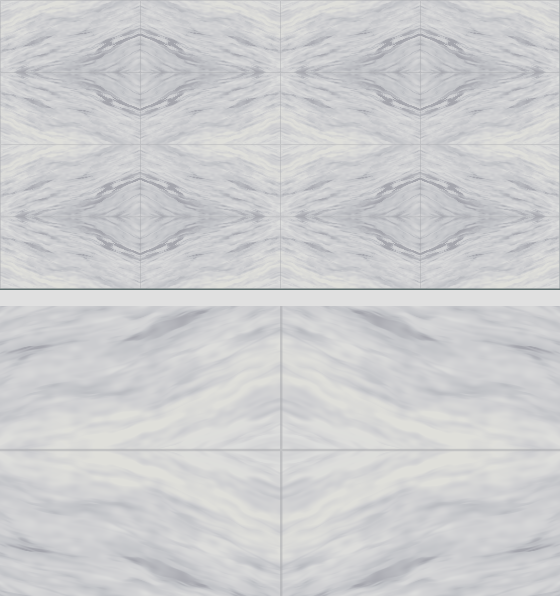
Top: the whole. Bottom: its middle third, enlarged.
A WebGL 2 fragment shader for this texture:

```glsl
#version 300 es
precision highp float;

uniform vec2 u_resolution;
out vec4 fragColor;

// Layout: each repeat is four mirrored slabs
const vec2 SLABS = vec2(4.0, 4.0);
const float SLAB_HEIGHT = 0.52;      // relative to slab width
const float FLOOR_STRIP = 0.005;     // share of canvas height
const float SIDE_STRIP = 0.0013;     // share of canvas width
const float JOINT_WIDTH = 0.0058;    // in slab widths
const float JOINT_OPACITY = 0.5;

// Grain and veins, in slab widths
const float GRAIN_SLOPE = 0.31;
const float CROSS_SLOPE = 0.52;
const float GRAIN_WARP = 0.065;
const float RAGGED_WARP = 0.007;
const float FIBRE_CONTRAST = 2.6;
const float FINE_CONTRAST = 1.5;
const float SPECK_CONTRAST = 0.8;
const float HAIR_CONTRAST = 0.75;
const float CLOUD_CONTRAST = 1.7;
const float STREAK_CONTRAST = 0.4;
const float VEIN_STRENGTH = 2.3;
const float KNOT_STRENGTH = 1.4;

// Stone tones from dark to light
const vec3 VEIN = vec3(0.69, 0.694, 0.718);
const vec3 GREY = vec3(0.76, 0.767, 0.783);
const vec3 STONE = vec3(0.81, 0.812, 0.822);
const vec3 PALE = vec3(0.854, 0.856, 0.856);
const vec3 CREAM = vec3(0.864, 0.864, 0.85);
const vec3 JOINT = vec3(0.65, 0.655, 0.67);
const vec3 STRIP = vec3(0.37, 0.43, 0.43);
const vec3 SIDE = vec3(0.66, 0.68, 0.69);

// Dark knots: position in the slab and size
const vec3 KNOTS[6] = vec3[6](
    vec3(0.00, 0.275, 0.045), vec3(0.85, 0.00, 0.040),
    vec3(0.37, 0.285, 0.055), vec3(0.26, 0.190, 0.060),
    vec3(0.13, 0.225, 0.060), vec3(0.95, 0.50, 0.040));

float hash(vec2 p) {
    vec3 q = fract(vec3(p.xyx) * 0.1031);
    q += dot(q, q.yzx + 33.33);
    return fract((q.x + q.y) * q.z);
}

float noise(vec2 p) {
    vec2 i = floor(p), f = fract(p);
    f = f * f * (3.0 - 2.0 * f);
    float low = mix(hash(i), hash(i + vec2(1, 0)), f.x);
    float high = mix(hash(i + vec2(0, 1)), hash(i + vec2(1, 1)), f.x);
    return mix(low, high, f.y);
}

float fbm(vec2 p) {
    float sum = 0.0, weight = 0.46;
    for (int i = 0; i < 4; i++) {
        sum += weight * noise(p);
        p = p * 1.9 + vec2(17.3, 9.1);
        weight *= 0.6;
    }
    return sum;
}

float band(float x, float centre, float width) {
    float d = (x - centre) / width;
    return exp(-d * d);
}

// Thin broken lines along the crests of stretched noise
float hairs(vec2 p) {
    float crest = 1.0 - abs(2.0 * noise(p) - 1.0);
    return smoothstep(0.6, 1.0, crest) * smoothstep(0.4, 0.7, noise(p * vec2(1.3, 0.3) + 41.0));
}

// Share of a pixel covered by a line at distance d
float lineCover(float d, float width, float pixel) {
    float h = 0.5 * width, r = 0.5 * pixel;
    return clamp((min(d + r, h) - max(d - r, -h)) / pixel, 0.0, 1.0);
}

vec3 marble(vec2 p) {
    // Coordinates along and across the slanted grain
    float warp = GRAIN_WARP * (noise(p * vec2(3.0, 5.0) + 4.0) - 0.5)
               + RAGGED_WARP * (noise(p * vec2(24.0, 30.0)) - 0.5);
    float across = p.y + GRAIN_SLOPE * p.x + warp;
    vec2 grain = vec2(p.x - GRAIN_SLOPE * p.y, across);
    vec2 crossGrain = vec2(p.x - CROSS_SLOPE * p.y, p.y + CROSS_SLOPE * p.x + warp);

    float fibre = fbm(grain * vec2(3.0, 20.0) + 31.0) - 0.5;
    float fine = noise(grain * vec2(12.0, 72.0) + 7.0) - 0.5;
    float speck = noise(grain * vec2(40.0, 64.0) + 3.0) - 0.5;
    float hair = hairs(grain * vec2(4.0, 40.0)) + hairs(crossGrain * vec2(5.0, 34.0) + 19.0);
    float cloud = fbm(grain * vec2(3.0, 7.0) + 53.0) - 0.5;
    float streak = smoothstep(0.44, 0.62, fbm(grain * vec2(6.0, 40.0) + 12.0));

    // Broad zones from the diamond core to the outer corner
    float core = 1.0 - smoothstep(0.16, 0.36, across);
    float pale = band(across, 0.37, 0.05) * (1.0 - smoothstep(0.1, 0.5, p.x));
    float cream = band(across, 0.64, 0.11) * smoothstep(0.15, 0.6, p.x);
    float veins = band(across, 0.265, 0.045) + 0.5 * band(across, 0.43, 0.05)
                + 0.3 * band(across, 0.53, 0.03);

    float tone = 2.45 + FIBRE_CONTRAST * fibre + FINE_CONTRAST * fine * (0.4 + streak)
               + SPECK_CONTRAST * speck + CLOUD_CONTRAST * cloud
               - (STREAK_CONTRAST * streak + HAIR_CONTRAST * hair) * (1.0 - 0.6 * cream)
               - 0.6 * core + 0.55 * pale + 0.65 * cream;
    tone -= VEIN_STRENGTH * veins * streak * (0.5 + cloud);
    for (int i = 0; i < 6; i++) {
        vec2 d = (p - KNOTS[i].xy) / KNOTS[i].z;
        d.y += GRAIN_SLOPE * d.x;
        d *= vec2(0.7, 1.6);
        tone -= KNOT_STRENGTH * exp(-dot(d, d)) * (0.15 + streak);
    }

    vec3 color = mix(VEIN, GREY, clamp(tone, -0.6, 1.0));
    color = mix(color, STONE, clamp(tone - 1.0, 0.0, 1.0));
    return mix(color, mix(PALE, CREAM, cream), clamp(tone - 2.0, 0.0, 1.2));
}

void main() {
    vec2 uv = gl_FragCoord.xy / u_resolution;
    vec2 cell = vec2(uv.x, (1.0 - uv.y) / (1.0 - FLOOR_STRIP)) * SLABS;
    vec2 fold = abs(mod(cell, 2.0) - 1.0);
    vec3 color = marble(fold * vec2(1.0, SLAB_HEIGHT));

    // Thin joints that start at every slab edge
    vec2 edge = (fract(cell + 0.5) - 0.5) * vec2(1.0, SLAB_HEIGHT) - 0.5 * JOINT_WIDTH;
    float pixel = SLABS.x / u_resolution.x;
    float joint = max(lineCover(edge.x, JOINT_WIDTH, pixel), lineCover(edge.y, JOINT_WIDTH, pixel));
    color = mix(color, JOINT, joint * JOINT_OPACITY);

    // Border strips at the right and the bottom
    vec2 inset = vec2(SIDE_STRIP - 1.0 + uv.x, FLOOR_STRIP - uv.y);
    vec2 border = clamp(inset * u_resolution + 0.5, 0.0, 1.0);
    color = mix(mix(color, SIDE, border.x), STRIP, border.y);
    fragColor = vec4(color, 1.0);
}
```
